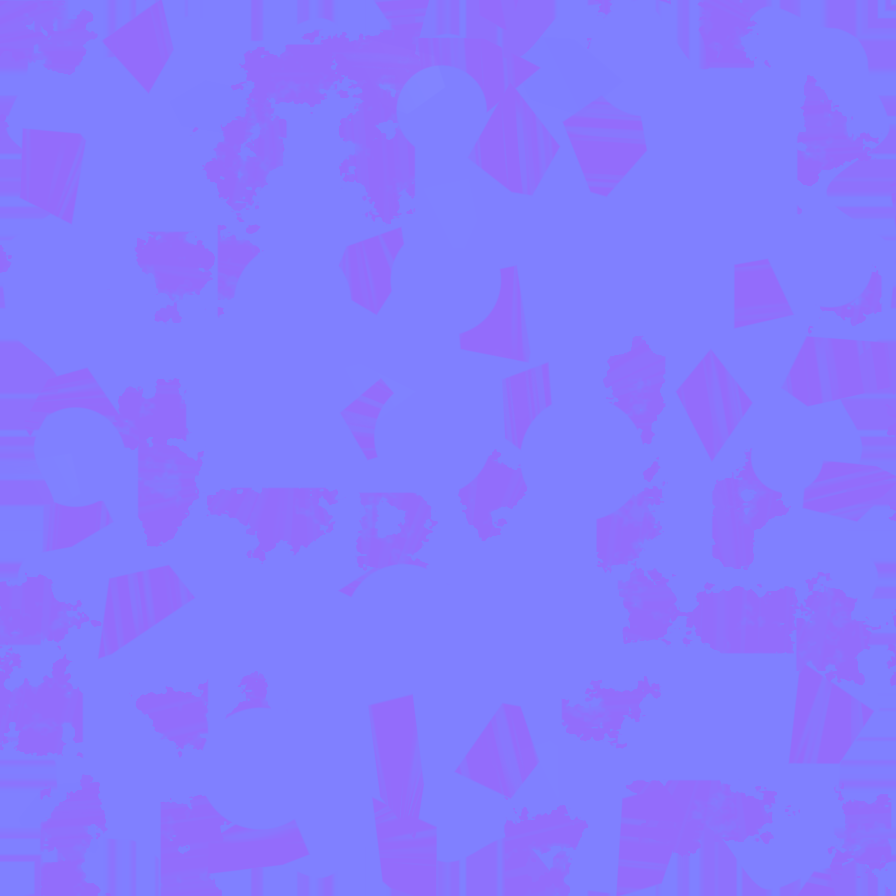
Give the GLSL for this texture map, as a WebGL 2 fragment shader.

```glsl
#version 300 es
precision highp float;

#define PATCH_GRID 8.0
#define PATCH_DENSITY 0.82
#define PATCH_RADIUS 0.36
#define RAGGEDNESS 0.62
#define STREAK_FREQ 13.0
#define DISC_GRID 5.0
#define FACET_GRID 6.0
#define EDGE_SOFTNESS 0.0012

uniform vec2 u_resolution;
out vec4 fragColor;

const vec3 FLAT_BLUE = vec3(0.50, 0.50, 1.00);
const vec3 TILT_VIOLET = vec3(0.575, 0.425, 0.985);
const vec3 PALE_SHIFT = vec3(0.012, 0.028, 0.0);

float hash(vec2 p) {
    return fract(sin(dot(p, vec2(127.1, 311.7))) * 43758.5453);
}

float noise(vec2 p) {
    vec2 i = floor(p), f = fract(p);
    f = f * f * (3.0 - 2.0 * f);
    return mix(mix(hash(i), hash(i + vec2(1, 0)), f.x),
               mix(hash(i + vec2(0, 1)), hash(i + vec2(1, 1)), f.x), f.y);
}

float fbm(vec2 p) {
    float sum = 0.0, amp = 0.5;
    for (int i = 0; i < 4; i++) {
        sum += amp * noise(p);
        p = p * 2.1 + 17.3;
        amp *= 0.6;
    }
    return sum / 1.09;
}

float cover(float d, float grid) {
    float w = EDGE_SOFTNESS * grid;
    return 1.0 - smoothstep(-w, w, d);
}

// Convex polygon with uneven sides, as a signed distance
float polygon(vec2 p, float radius, vec2 seed) {
    float d = -1.0;
    for (int k = 0; k < 5; k++) {
        float fk = float(k);
        float a = 1.2566 * (fk + 0.8 * hash(seed + fk * 3.7)) + 6.2832 * hash(seed);
        float reach = radius * mix(0.55, 1.2, hash(seed + fk * 5.3 + 9.0));
        d = max(d, dot(p, vec2(cos(a), sin(a))) - reach);
    }
    return d;
}

vec2 scatter(vec2 g, vec2 cell, float jitter) {
    return g - cell - 0.5 - jitter * (vec2(hash(cell + 1.7), hash(cell + 8.3)) - 0.5);
}

// Streaks run along an axis or fan out from a point
float streaks(vec2 q, vec2 seed) {
    float a = 1.5708 * floor(4.0 * hash(seed + 2.9)) + 0.5 * (hash(seed + 6.1) - 0.5);
    vec2 r = vec2(q.x * cos(a) + q.y * sin(a), q.y * cos(a) - q.x * sin(a));
    float across = hash(seed + 4.4) < 0.5 ? r.x : r.x / (r.y + 1.1);
    float n = noise(vec2(across * STREAK_FREQ, r.y * 0.8) + seed * 13.0);
    float fine = noise(vec2(across * STREAK_FREQ * 3.0, r.y * 1.5) + seed * 7.0);
    return mix(0.45, 1.0, smoothstep(0.22, 0.5, 0.65 * n + 0.35 * fine));
}

// Violet patches: cut polygons, ragged blobs and ragged rings
float patches(vec2 uv) {
    vec2 g = uv * PATCH_GRID;
    float crumble = fbm(uv * 42.0) - 0.5;
    float tilt = 0.0;
    for (int j = -1; j <= 1; j++)
    for (int i = -1; i <= 1; i++) {
        vec2 cell = floor(g) + vec2(i, j);
        if (hash(cell) > PATCH_DENSITY) continue;
        vec2 q = scatter(g, cell, 0.6);
        float kind = hash(cell + 5.5);
        float aspect = mix(0.75, 1.35, hash(cell + 3.3));
        float d = polygon(q * vec2(aspect, 1.0 / aspect), PATCH_RADIUS, cell);
        float strength = streaks(q, cell);
        if (kind > 0.48) {
            if (kind > 0.8) d = abs(d + 0.13) - 0.16;
            d += RAGGEDNESS * crumble;
            float side = hash(cell + 7.7) < 0.5 ? q.x : q.y;
            d = max(d, (hash(cell + 2.2) < 0.5 ? side : -side) - 0.26);
            strength = mix(strength, 0.95, 0.6) - 0.5 * smoothstep(0.0, 0.22, crumble);
        }
        tilt = max(tilt, strength * cover(d, PATCH_GRID));
    }
    return tilt;
}

// Smooth flat discs that cut into the patches
float discs(vec2 uv) {
    vec2 g = uv * DISC_GRID;
    float mask = 0.0;
    for (int j = -1; j <= 1; j++)
    for (int i = -1; i <= 1; i++) {
        vec2 cell = floor(g) + vec2(i, j) + 40.0;
        if (hash(cell) > 0.4) continue;
        vec2 q = scatter(g + 40.0, cell, 0.5);
        mask = max(mask, cover(length(q) - mix(0.2, 0.36, hash(cell + 6.6)), DISC_GRID));
    }
    return mask;
}

// Faint facets, slightly paler or deeper than the ground
float facets(vec2 uv) {
    vec2 g = uv * FACET_GRID + 80.0;
    float shade = 0.0;
    for (int j = -1; j <= 1; j++)
    for (int i = -1; i <= 1; i++) {
        vec2 cell = floor(g) + vec2(i, j);
        if (hash(cell) > 0.4) continue;
        vec2 q = scatter(g, cell, 0.7);
        float d = polygon(q * vec2(0.8, 1.3), 0.27, cell);
        float fade = smoothstep(-0.3, 0.25, q.x + 0.5 * q.y);
        shade += cover(d, FACET_GRID) * fade * (hash(cell + 4.1) - 0.3);
    }
    return shade;
}

// Bands of stretched streaks along the canvas border
float borderStreaks(vec2 uv) {
    vec2 inset = min(uv, 1.0 - uv);
    float along = inset.x < inset.y ? uv.y : uv.x;
    float depth = 0.09 * noise(vec2(along * 14.0, 3.0));
    float band = cover(min(inset.x, inset.y) - depth, 1.0);
    float line = 0.6 * noise(vec2(along * 22.0, 9.0)) + 0.4 * noise(vec2(along * 120.0, 5.0));
    return band * 0.75 * smoothstep(0.45, 0.62, line);
}

void main() {
    vec2 uv = gl_FragCoord.xy / u_resolution;
    float tilt = patches(uv) * (1.0 - discs(uv));
    tilt = max(tilt, borderStreaks(uv));
    vec3 color = mix(FLAT_BLUE, TILT_VIOLET, clamp(tilt, 0.0, 1.0));
    color += PALE_SHIFT * facets(uv) * (1.0 - 0.6 * tilt);
    fragColor = vec4(color, 1.0);
}
```
